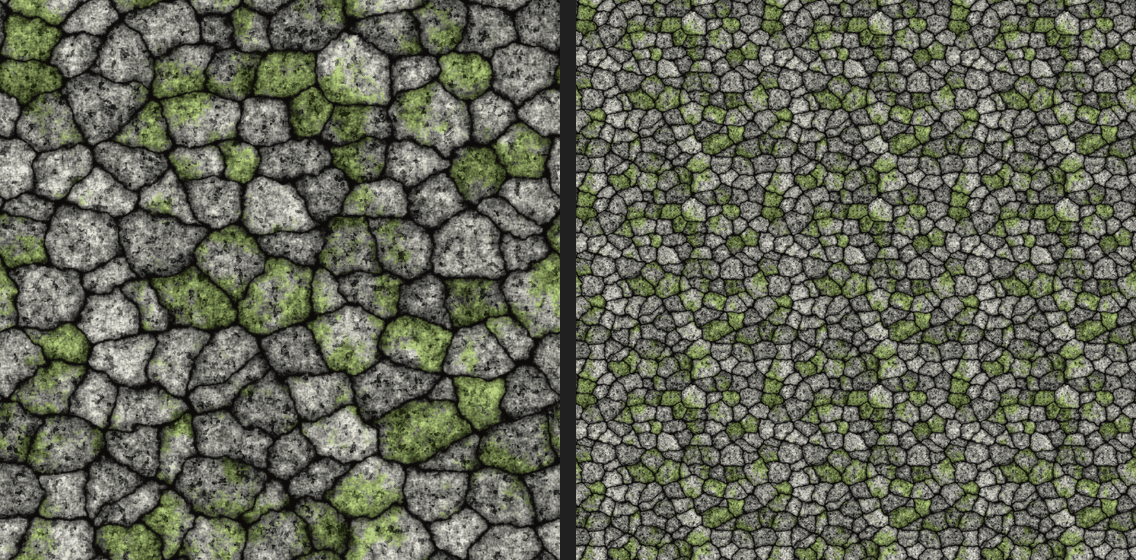
Left: one tile. Right: repeated 3 by 3.
A Shadertoy shader for this texture:

```glsl
// Dry stone wall with moss: tightly set grey stones parted by thin dark joints.
// Stones are cells of a weighted Voronoi diagram on a wrapping jittered grid;
// wrapping gradient noise adds mottling, grit, pits and patches of moss.

const vec2  GRID        = vec2(10.0, 12.0); // stones across and up, rows even
const float JITTER      = 0.80;             // scatter of stone centres
const float SIZE_SPREAD = 0.40;             // difference between large and small
const float ROUNDING    = 24.0;             // lower is rounder
const float WARP        = 0.13;             // waviness of the outlines
const float JOINT_INNER = -0.005;           // joint profile, in grid cells
const float JOINT_OUTER = 0.060;
const float BEVEL       = 0.22;             // width of the darkened rim
const float MOSS_LEVEL  = 0.71;             // higher gives less moss
const vec3  JOINT_COLOR = vec3(0.050, 0.045, 0.038);
const vec3  STONE_TINT  = vec3(1.0, 0.998, 0.95);
const vec3  MOSS_DARK   = vec3(0.11, 0.14, 0.045);
const vec3  MOSS_LIGHT  = vec3(0.61, 0.70, 0.40);

// Integer hash of a non-negative cell, three values in 0..1
vec3 hash3(vec2 cell, uint seed) {
    uvec3 v = uvec3(uint(cell.x + 0.5), uint(cell.y + 0.5), seed);
    v = v * 1664525u + 1013904223u;
    v.x += v.y * v.z; v.y += v.z * v.x; v.z += v.x * v.y;
    v ^= v >> 16u;
    v.x += v.y * v.z; v.y += v.z * v.x; v.z += v.x * v.y;
    return vec3(v >> 8u) / 16777216.0;
}

float cornerSlope(vec2 cell, vec2 offset, float period, uint seed) {
    vec2 gradient = hash3(mod(cell, period), seed).xy * 2.0 - 1.0;
    return dot(gradient, offset);
}

// Gradient noise that repeats after a whole number of cells
float noise(vec2 uv, float period, uint seed) {
    vec2 p = uv * period, i = floor(p), f = p - i;
    vec2 u = f * f * f * (f * (f * 6.0 - 15.0) + 10.0);
    vec2 x = vec2(1.0, 0.0), y = vec2(0.0, 1.0);
    float low  = mix(cornerSlope(i, f, period, seed),
                     cornerSlope(i + x, f - x, period, seed), u.x);
    float high = mix(cornerSlope(i + y, f - y, period, seed),
                     cornerSlope(i + 1.0, f - 1.0, period, seed), u.x);
    return 1.6 * mix(low, high, u.y);
}

float fbm(vec2 uv, float period, int octaves, float gain, uint seed) {
    float sum = 0.0, amplitude = 1.0;
    for (int k = 0; k < octaves; k++) {
        sum += amplitude * noise(uv, period, seed + uint(k));
        period *= 2.0;
        amplitude *= gain;
    }
    return sum;
}

// Stone centre (xy) and size weight (z), with every other row staggered
vec3 stoneSite(vec2 cell) {
    vec3 r = hash3(mod(cell, GRID), 1u);
    vec2 center = cell + 0.5 + (r.xy - 0.5) * JITTER;
    center.x += 0.5 * mod(cell.y, 2.0) - 0.25;
    return vec3(center, r.z * r.z * SIZE_SPREAD);
}

// Returns the distance to the joint and the cell that owns the stone
float stones(vec2 p, out vec2 owner) {
    vec2 base = floor(p);
    vec3 site = vec3(0.0);
    float nearest = 1e5;
    for (int y = -2; y <= 2; y++)
    for (int x = -2; x <= 2; x++) {
        vec2 cell = base + vec2(x, y);
        vec3 s = stoneSite(cell);
        vec2 d = s.xy - p;
        float power = dot(d, d) - s.z;
        if (power < nearest) { nearest = power; site = s; owner = cell; }
    }
    // Soft minimum over all borders rounds the corners
    float sum = 0.0;
    for (int y = -2; y <= 2; y++)
    for (int x = -2; x <= 2; x++) {
        vec2 cell = base + vec2(x, y);
        if (distance(cell, owner) < 0.5) continue;
        vec3 s = stoneSite(cell);
        vec2 d = s.xy - p;
        float gap = max(distance(s.xy, site.xy), 0.05);
        float border = (dot(d, d) - s.z - nearest) / (2.0 * gap);
        sum += exp(-ROUNDING * border);
    }
    return -log(max(sum, 1e-6)) / ROUNDING;
}

void mainImage(out vec4 fragColor, in vec2 fragCoord) {
    vec2 uv = fragCoord / iResolution.xy;

    // Surface noise, from broad to fine
    float mottle = fbm(uv, 22.0, 4, 0.7, 10u);
    float grit   = fbm(uv, 64.0, 3, 1.0, 20u);
    float patches = fbm(uv, 9.0, 5, 0.6, 30u);
    vec2 wobble = vec2(fbm(uv, 19.0, 3, 0.5, 40u), fbm(uv, 19.0, 3, 0.5, 50u));

    // Stone layout
    vec2 owner;
    float edge = stones(uv * GRID + WARP * wobble, owner);
    vec3 trait = hash3(mod(owner, GRID), 2u);
    edge += 0.012 * grit;

    // Weathered grey with dark pits and a shaded rim
    float pits = smoothstep(0.28, 0.70, fbm(uv, 48.0, 3, 0.8, 60u));
    float rim = smoothstep(0.0, BEVEL, edge);
    float value = mix(0.43, 0.66, trait.x) + 0.17 * mottle + 0.19 * grit;
    value = max(value - 0.26 * pits, 0.09) * mix(0.58, 1.06, rim);
    vec3 color = min(value, 0.90) * STONE_TINT;

    // Moss prefers some stones and grows in ragged patches
    float growth = 1.1 * (trait.y - MOSS_LEVEL) + 0.75 * patches + 0.18 * grit;
    float moss = smoothstep(-0.12, 0.28, growth);
    vec3 mossColor = mix(MOSS_DARK, MOSS_LIGHT, clamp(value * 1.55 - 0.20, 0.0, 1.2));
    color = mix(color, mossColor, 0.90 * moss);

    // Dark joints
    color = mix(JOINT_COLOR, color, smoothstep(JOINT_INNER, JOINT_OUTER, edge));
    fragColor = vec4(color, 1.0);
}
```
